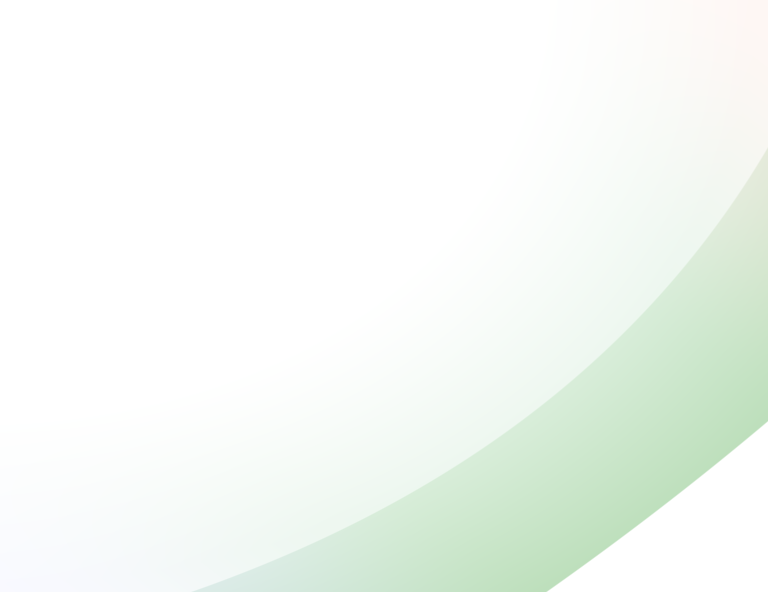
This background is drawn by a Shadertoy shader. Its source:

```glsl
#define GLOW_START 0.695
#define GLOW_END 0.985
#define BAND_END 1.22
#define INNER_CREST 0.983
#define INNER_BEND 0.354
#define OUTER_CREST 1.2148
#define OUTER_BEND 0.11

const vec3 PAPER = vec3(1.0);
const vec3 GLOW_GREEN = vec3(0.931, 0.969, 0.939);
const vec3 GLOW_ROSE = vec3(0.998, 0.967, 0.957);
const vec3 GLOW_BLUE = vec3(0.975, 0.978, 1.0);
const vec3 BAND_LIGHT = vec3(0.849, 0.931, 0.853);
const vec3 BAND_DEEP = vec3(0.743, 0.875, 0.737);
const vec3 BAND_WARM_SHIFT = vec3(0.070, 0.000, 0.030);
const vec3 BAND_COOL_SHIFT = vec3(0.032, 0.002, 0.078);

// Signed distance past a parabola that arches across the diagonal.
float archDistance(vec2 diagonal, float crest, float bend) {
    float rise = diagonal.y - crest + bend * diagonal.x * diagonal.x;
    return rise / length(vec2(1.0, 2.0 * bend * diagonal.x));
}

float edgeMask(float signedDistance, float softness) {
    return smoothstep(-softness, softness, signedDistance);
}

void mainImage(out vec4 fragColor, in vec2 fragCoord) {
    // Canvas units measured from the top left corner
    vec2 uv = fragCoord / iResolution.xy;
    uv.y = 1.0 - uv.y;
    float radius = length(uv);

    // x runs across the diagonal, y runs along it
    vec2 diagonal = vec2(uv.x - uv.y, uv.x + uv.y) * 0.70710678;
    float side = abs(diagonal.x);
    bool warmSide = diagonal.x > 0.0;
    float softness = 0.8 / iResolution.y;

    // Pale glow fading outwards from white
    vec3 glowTip = warmSide ? GLOW_ROSE : GLOW_BLUE;
    vec3 glowColor = mix(GLOW_GREEN, glowTip, smoothstep(0.28, 0.72, side));
    float glow = clamp((radius - GLOW_START) / (GLOW_END - GLOW_START), 0.0, 1.0);
    vec3 color = mix(PAPER, glowColor, pow(glow, 1.25));

    // Green band, tinted towards its two ends
    float depth = clamp((radius - GLOW_END) / (BAND_END - GLOW_END), 0.0, 1.0);
    vec3 bandColor = mix(BAND_LIGHT, BAND_DEEP, depth);
    vec3 tint = warmSide ? BAND_WARM_SHIFT : BAND_COOL_SHIFT;
    bandColor += tint * smoothstep(0.2, 0.55, side);
    float inner = archDistance(diagonal, INNER_CREST, INNER_BEND);
    color = mix(color, bandColor, edgeMask(inner, softness));

    // White corner beyond the band
    float outer = archDistance(diagonal, OUTER_CREST, OUTER_BEND);
    color = mix(color, PAPER, edgeMask(outer, softness));

    fragColor = vec4(color, 1.0);
}
```
